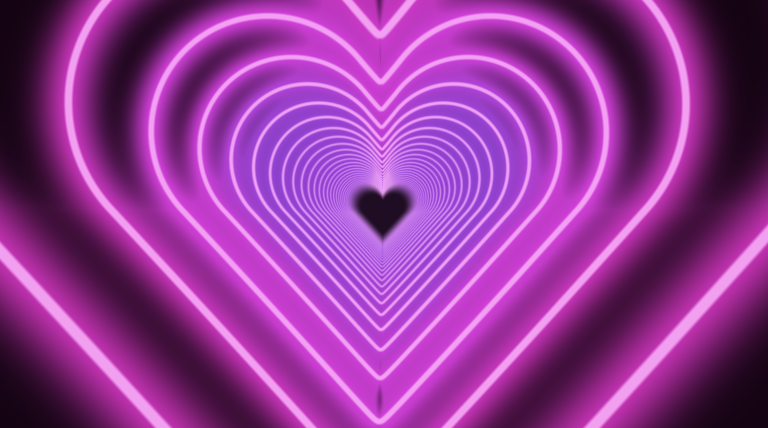
A WebGL 1 fragment shader for this background:

```glsl
precision highp float;
// A tunnel of glowing neon hearts receding to a small dark heart.
uniform vec2 u_resolution;

#define VANISHING vec2(-0.002, 0.002)
#define LEAN 0.018
#define DEPTH 2.0
#define DEPTH_SHIFT 0.2
#define LOBE vec2(0.495, 0.36)
#define LOBE_RADIUS 0.515
#define NOTCH vec2(0.0, 0.57)
#define TIP vec2(0.0, -0.945)
#define TUBE 0.0125
#define GLOW 0.10

const vec3 DARK = vec3(0.075, 0.012, 0.07);
const vec3 MAGENTA = vec3(0.70, 0.18, 0.64);
const vec3 ORCHID = vec3(0.75, 0.23, 0.78);
const vec3 VIOLET = vec3(0.54, 0.25, 0.78);
const vec3 LILAC = vec3(0.80, 0.51, 0.92);
const vec3 PALE_PINK = vec3(0.96, 0.66, 0.96);
const vec3 HOLLOW = vec3(0.12, 0.05, 0.14);

float cross2(vec2 a, vec2 b) { return a.x * b.y - a.y * b.x; }

// Outward normal of the line from a corner that touches the lobe circle
vec2 tangentNormal(vec2 corner, float side) {
  vec2 d = LOBE - corner;
  float reach = sqrt(dot(d, d) - LOBE_RADIUS * LOBE_RADIUS);
  return (side * reach * vec2(-d.y, d.x) - LOBE_RADIUS * d) / dot(d, d);
}

// Half width of the heart, centred on the origin, that passes through p
float heartSize(vec2 p) {
  p.x += LEAN * length(p);
  p.x = length(vec2(p.x, 0.02 * length(p)));
  vec2 notchNormal = tangentNormal(NOTCH, 1.0);
  vec2 tipNormal = tangentNormal(TIP, -1.0);
  if (cross2(LOBE + LOBE_RADIUS * notchNormal, p) > 0.0)
    return dot(p, notchNormal) / dot(NOTCH, notchNormal);
  if (cross2(LOBE + LOBE_RADIUS * tipNormal, p) < 0.0)
    return dot(p, tipNormal) / dot(TIP, tipNormal);
  float k = dot(LOBE, LOBE) - LOBE_RADIUS * LOBE_RADIUS;
  float b = dot(p, LOBE);
  return (b - sqrt(max(b * b - k * dot(p, p), 0.0))) / k;
}

void main() {
  vec2 p = (gl_FragCoord.xy - 0.5 * u_resolution) / u_resolution.y - VANISHING;
  float pixel = 1.0 / u_resolution.y;

  // Heart size and its slope, which turns size differences into distances
  float size = max(heartSize(p), 0.01);
  vec2 e = vec2(0.001, 0.0);
  vec2 gradient = vec2(heartSize(p + e.xy) - heartSize(p - e.xy),
                       heartSize(p + e.yx) - heartSize(p - e.yx)) / (2.0 * e.x);
  float slope = max(length(gradient), 0.5);

  // Tubes and glow of the two neighbouring rings
  float depth = DEPTH / size + DEPTH_SHIFT;
  float line = 0.0;
  float halo = 0.0;
  float glow = 0.0;
  for (int i = 0; i < 2; i++) {
    float ring = max(floor(depth) + float(i), 1.0);
    float ringSize = DEPTH / (ring - DEPTH_SHIFT);
    float d = abs(size - ringSize) / slope;
    float tube = TUBE * ringSize;
    float soft = 0.8 * pixel + 0.25 * tube;
    line = max(line, 1.0 - smoothstep(tube - soft, tube + soft, d));
    float away = d / ringSize;
    halo = max(halo, exp(-away / 0.025));
    glow += exp(-away * away / (GLOW * GLOW));
  }

  // Rings finer than a pixel melt into their mean coverage
  float spacing = size * size / (DEPTH * slope);
  float coverage = clamp(2.0 * TUBE * size / spacing, 0.0, 1.0);
  line = mix(line, coverage, smoothstep(0.35, 0.8, pixel / spacing));

  // Violet heart of the tunnel, magenta towards the outside
  vec3 neon = mix(VIOLET, ORCHID, smoothstep(0.24, 0.46, size));
  neon = mix(neon, MAGENTA, smoothstep(0.5, 0.8, size));
  float axis = exp(-abs(p.x) / 0.07) * smoothstep(0.08, 0.3, size);
  neon = mix(neon, ORCHID, 0.7 * axis);
  vec3 color = mix(DARK, neon, min(glow, 1.0));
  color += 0.16 * halo * neon;

  vec3 tubeColor = mix(LILAC, PALE_PINK, smoothstep(0.08, 0.3, size));
  float above = exp(-abs(p.x) / 0.025) * smoothstep(0.0, 0.06, p.y);
  tubeColor = mix(tubeColor, PALE_PINK, above);
  color = mix(color, tubeColor, 0.92 * line);

  // Soft dark heart at the far end
  color = mix(HOLLOW, color, smoothstep(0.048, 0.085, size));
  gl_FragColor = vec4(color, 1.0);
}
```
